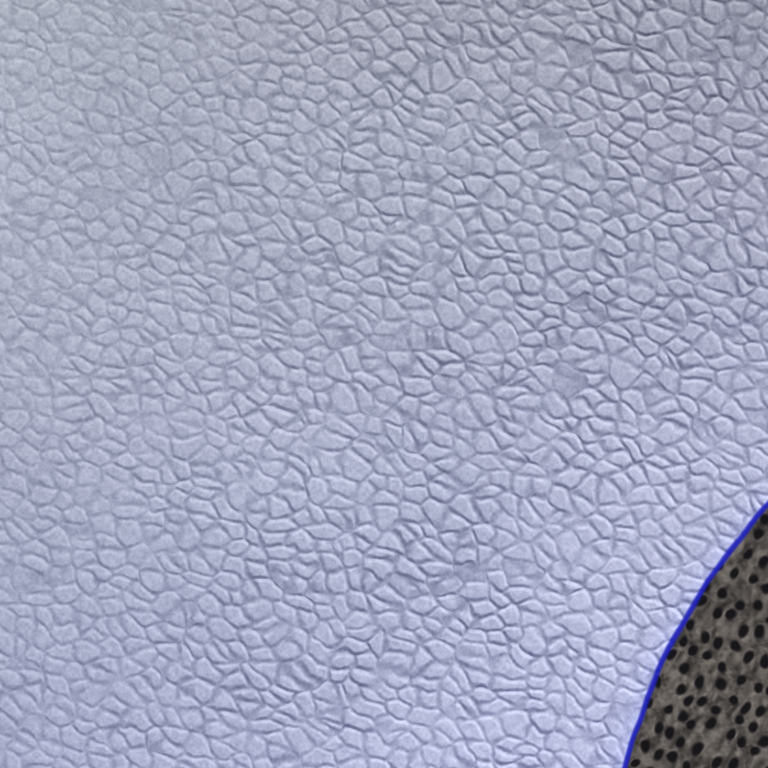
This texture is drawn by a Shadertoy shader. Its source:

```glsl
// Pale blue-grey pebbled leather with a dark perforated corner behind a blue edge.

const vec3 TOP_LEFT = vec3(0.67, 0.69, 0.75);
const vec3 TOP_RIGHT = vec3(0.58, 0.59, 0.66);
const vec3 BOTTOM_LEFT = vec3(0.635, 0.655, 0.77);
const vec3 BOTTOM_RIGHT = vec3(0.71, 0.73, 0.87);
const vec3 MESH_COLOR = vec3(0.37, 0.35, 0.335);
const vec3 HOLE_COLOR = vec3(0.09, 0.085, 0.10);
const vec3 EDGE_COLOR = vec3(0.12, 0.13, 0.72);

const vec2 PEBBLE_FREQ = vec2(33.0, 47.0);  // pebbles per canvas, along and across the grain
const float GRAIN_ANGLE = -0.42;
const vec2 LIGHT_STEP = vec2(0.0016, 0.0040);
const float SLOPE_GAIN = 0.17;
const float CREASE_GAIN = 0.13;
const float GRAIN_GAIN = 0.075;

const vec2 CORNER_CENTER = vec2(1.584, -0.197);
const float CORNER_RADIUS = 0.795;
const float EDGE_WIDTH = 0.0035;
const float HOLE_FREQ = 36.0;

// Integer hash giving two values in 0..1.
vec2 hash2(vec2 cell) {
    uvec2 v = uvec2(ivec2(cell)) * 1664525u + 1013904223u;
    v.x += v.y * 1664525u;
    v.y += v.x * 1664525u;
    v ^= v >> 16u;
    v.x += v.y * 1664525u;
    v.y += v.x * 1664525u;
    v ^= v >> 16u;
    return vec2(v & 65535u) / 65535.0;
}

vec2 noise2(vec2 p) {
    vec2 i = floor(p), f = fract(p);
    f = f * f * (3.0 - 2.0 * f);
    return mix(mix(hash2(i), hash2(i + vec2(1, 0)), f.x),
               mix(hash2(i + vec2(0, 1)), hash2(i + vec2(1, 1)), f.x), f.y);
}

vec2 rotate(vec2 p, float angle) {
    float c = cos(angle), s = sin(angle);
    return vec2(c * p.x - s * p.y, s * p.x + c * p.y);
}

// Distances to the nearest and second nearest scattered point.
vec2 nearestTwo(vec2 p, float jitter) {
    vec2 base = floor(p), best = vec2(8.0);
    for (int y = -1; y <= 1; y++)
    for (int x = -1; x <= 1; x++) {
        vec2 cell = base + vec2(x, y);
        float d = length(cell + 0.5 + jitter * (hash2(cell) - 0.5) - p);
        best = d < best.x ? vec2(d, best.x) : vec2(best.x, min(best.y, d));
    }
    return best;
}

// Rounded pebbles separated by creases of uneven depth.
float pebbleHeight(vec2 p) {
    p += 0.014 * (noise2(p * 26.0) - 0.5) + 0.006 * (noise2(p * 75.0 + 9.0) - 0.5);
    vec2 d = nearestTwo(rotate(p, -GRAIN_ANGLE) * PEBBLE_FREQ, 0.9);
    float depth = mix(0.45, 1.1, noise2(p * 38.0 + 31.0).x);
    float pillow = smoothstep(0.0, 0.42, d.y - d.x);
    return 1.0 - depth * (1.0 - pillow) + 0.35 * noise2(p * 95.0).x;
}

vec3 leather(vec2 uv) {
    vec3 base = mix(mix(BOTTOM_LEFT, BOTTOM_RIGHT, uv.x),
                    mix(TOP_LEFT, TOP_RIGHT, uv.x), uv.y);
    base += 0.035 * (noise2(uv * 5.0 + 3.0).x - 0.5);

    // Relief fades towards the upper left.
    float relief = mix(0.42, 1.0, smoothstep(-0.1, 0.75, uv.x + 0.35 * (0.6 - uv.y)));
    float h = pebbleHeight(uv);
    float slope = clamp(h - pebbleHeight(uv + LIGHT_STEP), -0.8, 0.6);
    float tone = SLOPE_GAIN * slope + CREASE_GAIN * (min(h, 1.15) - 0.84);

    // Fine surface grain.
    float grain = noise2(uv * 230.0).x + 0.6 * noise2(uv * 410.0 + 17.0).y - 0.8;
    vec3 tint = vec3(1.0, 1.0, 0.95);
    return base + tint * (relief * tone + GRAIN_GAIN * grain);
}

vec3 perforatedMesh(vec2 uv) {
    vec2 p = rotate(uv, 0.5) + 0.006 * (noise2(uv * 60.0) - 0.5);
    vec2 d = nearestTwo(p * HOLE_FREQ * vec2(1.25, 1.0), 0.55);
    float hole = 1.0 - smoothstep(0.16, 0.38, d.x);
    float wrinkle = noise2(p * vec2(150.0, 85.0)).x + 0.5 * noise2(p * 240.0).y - 0.75;
    vec3 cloth = MESH_COLOR * (0.94 + 0.65 * wrinkle);
    return mix(cloth, HOLE_COLOR, hole);
}

void mainImage(out vec4 fragColor, in vec2 fragCoord) {
    vec2 uv = fragCoord / iResolution.y;
    float soft = 0.0015 + 0.7 / iResolution.y;

    // Signed distance to the curved border, negative inside the dark corner.
    float border = length(uv - CORNER_CENTER) - CORNER_RADIUS;
    border += 0.003 * (noise2(uv * 30.0).x - 0.5);

    vec3 color = leather(uv);
    color += vec3(0.0, 0.01, 0.08) * exp(-max(border, 0.0) * 70.0);
    color = mix(perforatedMesh(uv), color, smoothstep(-soft, soft, border));
    float edge = 1.0 - smoothstep(EDGE_WIDTH - soft, EDGE_WIDTH + soft, abs(border));
    color = mix(color, EDGE_COLOR, 0.9 * edge);

    fragColor = vec4(clamp(color, 0.0, 1.0), 1.0);
}
```
